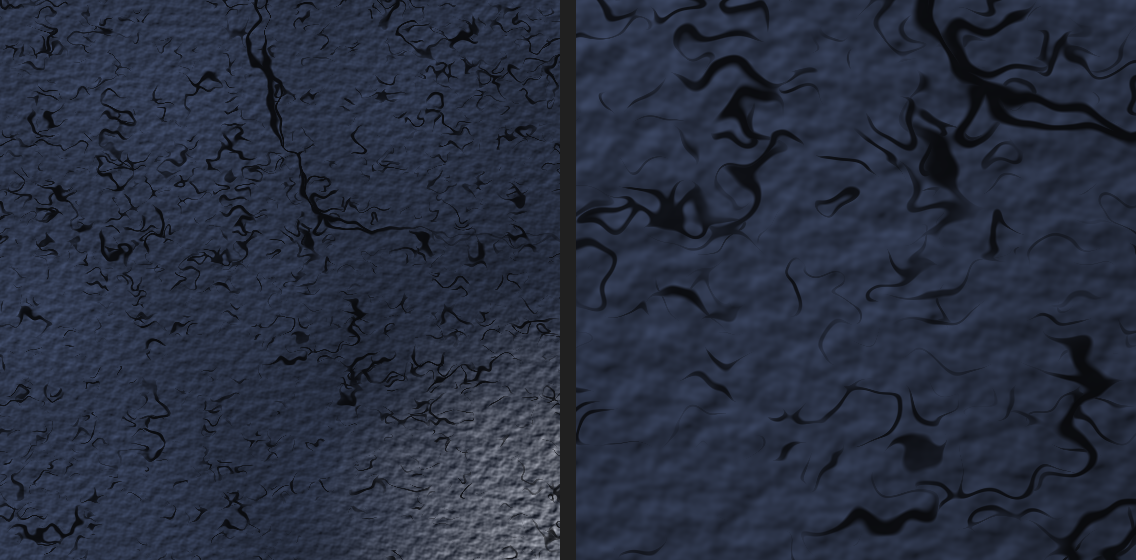
Left: the whole. Right: its middle third, enlarged.
This texture is drawn by a WebGL 1 fragment shader. Its source:

```glsl
precision highp float;
// Rough blue-black plaster with dark wandering cracks and a warm sheen in the lower right corner.

uniform vec2 u_resolution;

#define BASE_COLOR vec3(0.168, 0.200, 0.278)
#define CRACK_COLOR vec3(0.030, 0.033, 0.042)
#define SHEEN_COLOR vec3(0.400, 0.385, 0.355)
#define LIGHT_DIR vec2(-0.6, 0.8)
#define SHEEN_CENTER vec2(1.03, 0.01)
#define SHEEN_RADIUS 0.52
#define GRAIN_SCALE 52.0
#define RELIEF 1.0
#define CRACK_SCALE 25.0
#define CRACK_WIDTH 0.11
#define FISSURE_WIDTH 0.0055

vec2 gradientAt(vec2 cell) {
  float h = fract(sin(dot(cell, vec2(127.1, 311.7))) * 43758.545);
  float angle = 6.2832 * h;
  return vec2(cos(angle), sin(angle));
}

// Gradient noise, roughly -0.7 to 0.7
float noise(vec2 p) {
  vec2 i = floor(p);
  vec2 f = p - i;
  vec2 u = f * f * f * (f * (f * 6.0 - 15.0) + 10.0);
  vec2 e = vec2(1.0, 0.0);
  float a = dot(gradientAt(i), f);
  float b = dot(gradientAt(i + e.xy), f - e.xy);
  float c = dot(gradientAt(i + e.yx), f - e.yx);
  float d = dot(gradientAt(i + e.xx), f - e.xx);
  return mix(mix(a, b, u.x), mix(c, d, u.x), u.y);
}

// Height of the plaster grain
float grainHeight(vec2 p) {
  float height = 0.0;
  float amplitude = 0.75;
  vec2 q = p * GRAIN_SCALE * vec2(0.9, 1.1);
  for (int i = 0; i < 3; i++) {
    height += amplitude * noise(q);
    q = mat2(0.8, 0.6, -0.6, 0.8) * q * 1.9 + 17.3;
    amplitude *= 0.42;
  }
  return height;
}

// Short tapering cracks: zero lines of noise, broken up by a mask
float shortCracks(vec2 p, float scale, float bias) {
  float mask = smoothstep(0.0, 0.38, noise(p * scale * 0.55 + 31.7) + bias);
  float width = CRACK_WIDTH * mask + 0.001;
  float line = abs(noise(p * scale * vec2(0.8, 1.2) + 5.3));
  return mask * (1.0 - smoothstep(0.35 * width, width, line));
}

// Long fissure: falls from the top edge, then levels out to the right
float fissure(vec2 p) {
  p += 0.035 * vec2(noise(p * 10.0 + 3.1), noise(p * 10.0 + 8.6));
  float fall = 0.425 * exp(-20.0 * (p.x - 0.46));
  float dist = (p.y - 0.575 - fall) / length(vec2(20.0 * fall, 1.0));
  float split = max(0.0, 0.03 * noise(p * 13.0 + 2.4));
  float fade = 1.0 - 0.65 * smoothstep(0.66, 0.82, p.x);
  float width = FISSURE_WIDTH * fade * (0.9 + 1.4 * noise(p * 24.0));
  width = max(width, 0.0008);
  return fade * (1.0 - smoothstep(0.35 * width, width, abs(abs(dist) - split)));
}

void main() {
  vec2 uv = gl_FragCoord.xy / u_resolution;

  // Curl the crack lines
  vec2 warp = vec2(noise(uv * 38.0 + 4.7), noise(uv * 38.0 + 19.2));
  vec2 bent = uv + 0.018 * warp;

  // Relief lit from the upper left
  float slope = grainHeight(uv) - grainHeight(uv + 0.0035 * LIGHT_DIR);
  float pits = smoothstep(0.24, 0.55, -slope);

  // Cracks gather in patches, most of them in the upper half
  float patches = 0.35 * noise(uv * 3.5 + 12.4) + 0.10 * (uv.y - 0.5);
  float cracks = shortCracks(bent, CRACK_SCALE, patches - 0.02);
  cracks = max(cracks, 0.9 * shortCracks(bent + 7.1, CRACK_SCALE * 1.75, patches));
  cracks = max(cracks, fissure(uv + 0.012 * warp));

  // Broad tone: paler to the left, darker along the border of the sheen
  float toSheen = length(uv - SHEEN_CENTER);
  float border = exp(-pow((toSheen - 0.56) / 0.14, 2.0));
  float tone = 1.08 - 0.12 * uv.x - 0.14 * border + 0.16 * noise(uv * 4.0 + 6.2);
  vec3 color = BASE_COLOR * tone * max(0.25, 1.0 + RELIEF * slope);

  // Sheen, catching the slopes that face the light
  float ragged = toSheen + 0.05 * noise(uv * 9.0 + 1.8);
  float sheen = 1.0 - smoothstep(0.02, SHEEN_RADIUS, ragged);
  float glint = max(0.0, 0.62 + 2.0 * slope);
  vec3 sheenTint = mix(SHEEN_COLOR * vec3(1.0, 0.93, 0.78), SHEEN_COLOR, sheen);
  color = mix(color, color * 0.85, sheen) + sheenTint * sheen * glint;

  color = mix(color, CRACK_COLOR, 0.55 * pits);
  color = mix(color, CRACK_COLOR, 0.92 * cracks);
  gl_FragColor = vec4(color, 1.0);
}
```
